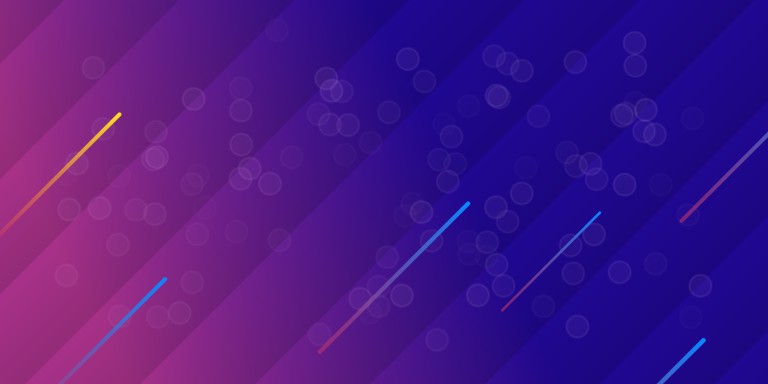
Give the GLSL for this background, as a WebGL 1 fragment shader.

```glsl
precision highp float;

uniform vec2 u_resolution;

#define BAND_WIDTH 0.2995
#define BAND_OFFSET 0.17
#define BAND_DEPTH 0.13
#define BUBBLE_COUNT 105
#define BUBBLE_RADIUS 0.0285
#define BUBBLE_FILL 0.07
#define BUBBLE_RIM 0.11
#define PINK vec3(0.645, 0.19, 0.525)
#define NAVY vec3(0.122, 0.03, 0.56)
#define SKY vec3(0.04, 0.53, 1.0)
#define GOLD vec3(1.0, 0.87, 0.12)
#define ROSE vec3(0.78, 0.2, 0.42)

float hash(float n) {
    n = fract(n * 0.1031);
    n *= n + 33.33;
    return fract(n * (n + n));
}

// Slanted pink-to-navy gradient, shaded by soft diagonal bands
vec3 backdrop(vec2 p, float pixel) {
    float blend = clamp((p.x + 0.5 * p.y - 0.33) / 1.13, 0.0, 1.0);
    float band = fract((p.x + 1.0 - p.y - BAND_OFFSET) / BAND_WIDTH);
    float edge = 2.0 * pixel / BAND_WIDTH;
    float shade = band * (1.0 - smoothstep(1.0 - edge, 1.0, band));
    return mix(PINK, NAVY, blend) * (1.02 - BAND_DEPTH * shade);
}

// Scattered translucent discs with a thin bright rim
vec3 addBubbles(vec3 color, vec2 p, float pixel) {
    for (int i = 0; i < BUBBLE_COUNT; i++) {
        float seed = float(i) * 7.31 + 3.7;
        float x = mix(hash(seed), hash(seed + 1.3), 0.2);
        float y = mix(hash(seed + 2.9), hash(seed + 4.1), 0.35);
        vec2 center = vec2(0.06 + 1.88 * x, 0.04 + 0.94 * y);
        float strength = mix(0.2, 1.0, hash(seed + 5.7));
        float dist = length(p - center) - BUBBLE_RADIUS;
        float fill = 1.0 - smoothstep(-pixel, pixel, dist);
        float rim = 1.0 - smoothstep(0.0, 1.5 * pixel + 0.001, abs(dist));
        float alpha = strength * (BUBBLE_FILL * fill + BUBBLE_RIM * rim);
        color = mix(color, vec3(0.82, 0.64, 0.88), alpha);
    }
    return color;
}

// Round-capped 45 degree streak that fades from its head to its tail
vec3 addStreak(vec3 color, vec2 p, vec2 head, float span, float radius,
               vec3 headColor, float pixel) {
    vec2 tailward = vec2(-span);
    vec2 offset = p - head;
    float t = clamp(dot(offset, tailward) / dot(tailward, tailward), 0.0, 1.0);
    float dist = length(offset - tailward * t) - radius;
    float cover = 1.0 - smoothstep(-0.7 * pixel, 0.7 * pixel, dist);
    return mix(color, mix(headColor, ROSE, t), cover * mix(1.0, 0.55, t));
}

void main() {
    vec2 p = gl_FragCoord.xy / u_resolution.y;
    float pixel = 1.0 / u_resolution.y;

    vec3 color = backdrop(p, pixel);
    color = addBubbles(color, p, pixel);

    color = addStreak(color, p, vec2(0.311, 0.702), 0.33, 0.0052, GOLD, pixel);
    color = addStreak(color, p, vec2(0.430, 0.273), 0.42, 0.0052, SKY, pixel);
    color = addStreak(color, p, vec2(1.219, 0.470), 0.386, 0.0055, SKY, pixel);
    color = addStreak(color, p, vec2(1.562, 0.446), 0.254, 0.0034, SKY, pixel);
    color = addStreak(color, p, vec2(2.160, 0.810), 0.385, 0.0052, SKY, pixel);
    color = addStreak(color, p, vec2(1.832, 0.114), 0.385, 0.0058, SKY, pixel);

    gl_FragColor = vec4(color, 1.0);
}
```
